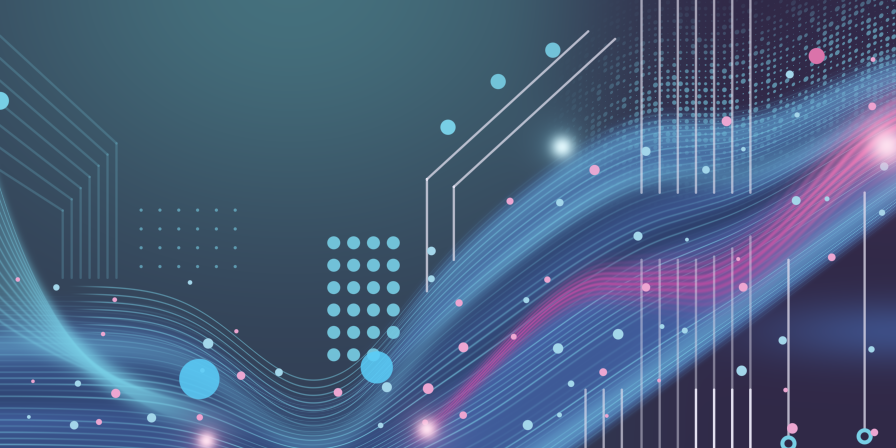
Reproduce this background procedurally as a Shadertoy shader.

```glsl
#define STRANDS 44.0
#define HAIRLINE 0.0026
#define DUST_CELL 0.014
#define SPARK_CELL 0.1
#define SLATE vec3(0.19, 0.23, 0.32)
#define TEAL vec3(0.27, 0.44, 0.49)
#define PLUM vec3(0.19, 0.16, 0.28)
#define BLUE vec3(0.27, 0.40, 0.68)
#define CYAN vec3(0.47, 0.81, 0.90)
#define MAGENTA vec3(0.68, 0.30, 0.63)
#define PINK vec3(0.95, 0.50, 0.74)
#define PALE vec3(0.89, 0.88, 0.94)
float soft; // half width of a smoothed edge
float hash(vec2 p) {
    vec3 q = fract(p.xyx * 0.1031);
    q += dot(q, q.yzx + 33.33);
    return fract((q.x + q.y) * q.z);
}
float noise(vec2 p) {
    vec2 i = floor(p), f = fract(p);
    f *= f * (3.0 - 2.0 * f);
    return mix(mix(hash(i), hash(i + vec2(1, 0)), f.x),
               mix(hash(i + vec2(0, 1)), hash(i + 1.0), f.x), f.y);
}
float bell(float x) { return exp(-x * x); }
float cover(float d) { return 1.0 - smoothstep(-soft, soft, d); }
float disc(vec2 p, vec2 c, float r) { return cover(length(p - c) - r); }
float stroke(vec2 p, vec2 a, vec2 b) {
    vec2 d = b - a;
    return cover(length(p - a - d * clamp(dot(p - a, d) / dot(d, d), 0.0, 1.0)) - HAIRLINE);
}
void paint(inout vec3 col, vec3 ink, float a) { col = mix(col, ink, clamp(a, 0.0, 1.0)); }
void light(inout vec3 col, vec2 p, vec2 c, float r, vec3 ink) {
    float d = length(p - c) / r;
    paint(col, ink, 0.8 * exp(-d * 0.8));
    paint(col, mix(ink, vec3(1), 0.75), bell(d));
}
// Guide curves of the wave
float crest(float x) {
    return 0.37 + 0.38 * smoothstep(0.76, 1.5, x) - 0.21 * bell((x - 0.7) / 0.22)
         + 0.15 * smoothstep(1.6, 2.1, x);
}
float trough(float x) { return 0.38 * (x - 1.05 + length(vec2(x - 1.05, 0.14))) - 0.2; }
float ribbon(float x) {
    return 0.4 * smoothstep(0.8, 1.36, x) + 0.37 * smoothstep(1.55, 2.08, x) - 0.03;
}
void wave(inout vec3 col, vec2 p) {
    float low = p.y - trough(p.x), depth = crest(p.x) - p.y, rise = p.y - ribbon(p.x);
    float v = depth / (depth + low), right = smoothstep(0.75, 1.0, p.x);
    float body = smoothstep(-0.02, 0.05, depth) * smoothstep(-0.02, 0.03, low);
    body *= mix(smoothstep(0.0, 0.17, depth), 1.0, right);
    // Body, bright bands and strands
    float grain = noise(vec2(p.x * 1.6, v * 11.0));
    float lit = grain * 0.8 + 0.4 * right * smoothstep(0.03, -0.05, rise);
    paint(col, BLUE * mix(0.62, 1.0, min(lit, 1.0)), body * 0.88);
    float band = 0.6 * bell((depth - 0.14) / 0.035);
    band += right * (0.5 * bell((depth - 0.05) / 0.045) + 0.65 * bell((low - 0.05) / 0.04));
    paint(col, mix(BLUE, CYAN, 0.75), band * body * (0.5 + 0.5 * grain));
    float s = v * STRANDS + 1.6 * noise(vec2(p.x * 2.0, v * 6.0));
    float thread = pow(0.5 + 0.5 * cos(6.2832 * s), 4.0) * hash(vec2(floor(s + 0.5), 7));
    paint(col, CYAN, thread * body * (0.25 + 0.5 * noise(vec2(p.x * 4.0, s * 0.4))));
    // Contour lines on the left shoulder
    float contour = cover(abs(fract(depth / 0.017) - 0.5) * 0.017 - 0.0015);
    contour *= smoothstep(0.15, 0.25, p.x) * (1.0 - right) * step(0.0, depth);
    paint(col, CYAN, 0.5 * contour * smoothstep(0.14, 0.09, depth));
    // Rose ribbon
    float r = rise / mix(0.022, 0.075, smoothstep(1.0, 2.0, p.x));
    float fiber = 0.78 + 0.22 * cos(r * 22.0 + 3.0 * grain);
    paint(col, mix(MAGENTA, PINK * 0.95, smoothstep(1.6, 2.0, p.x)),
          bell(r) * fiber * smoothstep(0.88, 1.05, p.x));
    // Dust that rides on the crest
    vec2 g = vec2(p.x, -depth) / DUST_CELL;
    float dust = cover((length(fract(g) - 0.5) - 0.4 * hash(floor(g))) * DUST_CELL);
    paint(col, CYAN, 0.6 * dust * bell((depth + 0.04) / 0.13) * smoothstep(1.2, 1.55, p.x));
    // Fan of light at the left edge
    for (float f = 0.0; f < 1.0; f += 0.09) {
        float d = p.y - mix(0.58, 0.28, f) * exp(-p.x * mix(5.5, 2.4, f));
        paint(col, CYAN, (0.3 * bell(d / 0.004) + 0.17 * bell(d / 0.028)) * smoothstep(0.6, 0.05, p.x));
    }
}
void circuits(inout vec3 col, vec2 p) {
    for (float k = 0.0; k < 7.0; k++) {
        float x = 1.432 + 0.0405 * k, foot = k < 3.0 ? x - 0.125 : x;
        float a = stroke(p, vec2(x, 1), vec2(x, 0.57));
        a += 0.7 * stroke(p, vec2(x, 0), vec2(x, ribbon(x) + 0.05));
        a += stroke(p, vec2(foot, 0), vec2(foot, 0.13));
        paint(col, PALE, 0.65 * a);
        // Stepped traces at the left edge
        vec2 bend = vec2(0.26 - 0.02 * k, 0.68 - 0.025 * k);
        a = stroke(p, vec2(0, 0.92 - 0.05 * k), bend) + stroke(p, bend, vec2(bend.x, 0.38));
        paint(col, CYAN, 0.22 * a);
        if (k > 1.0) continue;
        // Bent traces and hanging rings
        bend = vec2(0.953 + 0.06 * k, 0.6 - 0.017 * k);
        vec2 ring = vec2(1.76 + 0.17 * k, 0.01 + 0.016 * k);
        a = stroke(p, bend, vec2(bend.x, 0.35 + 0.07 * k)) + stroke(p, bend, bend + vec2(0.36, 0.33));
        paint(col, PALE, 0.75 * (a + stroke(p, ring, vec2(ring.x, 0.42 + 0.15 * k))));
        paint(col, CYAN, disc(p, ring, 0.018));
        paint(col, PLUM, disc(p, ring, 0.009));
        paint(col, CYAN, 0.9 * disc(p, vec2(1.112, 0.818) + k * vec2(0.122, 0.07), 0.017));
    }
}
void dots(inout vec3 col, vec2 p) {
    vec2 pitch = vec2(0.0443, 0.05), first = vec2(0.745, 0.208);
    vec2 id = clamp(round((p - first) / pitch), vec2(0), vec2(3, 5));
    if (id != vec2(3, 0)) paint(col, CYAN, 0.9 * disc(p, first + id * pitch, 0.0145));
    first = vec2(0.315, 0.405);
    id = clamp(round((p - first) / 0.042), vec2(0), vec2(5, 3));
    paint(col, CYAN, 0.6 * disc(p, first + id * 0.042, 0.0035));
    // Scattered sparks near the wave
    id = floor(p / SPARK_CELL);
    float pick = hash(id + 3.0);
    vec2 c = (id + 0.2 + 0.6 * vec2(hash(id + 11.0), hash(id + 29.0))) * SPARK_CELL;
    float shown = step(0.4, pick) * step(c.y, crest(c.x) + 0.06);
    paint(col, mix(PALE, pick > 0.7 ? PINK : CYAN, 0.6), shown * disc(p, c, 0.004 + 0.008 * hash(id + 47.0)));
    // Single discs and lights
    paint(col, CYAN, disc(p, vec2(0, 0.775), 0.02) + disc(p, vec2(1, 0.716), 0.017));
    paint(col, PINK * 0.9, disc(p, vec2(1.823, 0.875), 0.018));
    vec3 azure = vec3(0.35, 0.8, 0.97);
    paint(col, azure, 0.87 * (disc(p, vec2(0.445, 0.154), 0.045) + disc(p, vec2(0.841, 0.18), 0.036)));
    light(col, p, vec2(1.255, 0.672), 0.024, CYAN);
    light(col, p, vec2(1.98, 0.675), 0.04, PINK);
    light(col, p, vec2(0.953, 0.042), 0.022, PINK);
    light(col, p, vec2(0.461, 0.016), 0.02, PINK);
}
void mainImage(out vec4 fragColor, in vec2 fragCoord) {
    vec2 p = fragCoord / iResolution.xy * vec2(2, 1);
    soft = 0.75 / iResolution.y;
    vec3 col = mix(SLATE, TEAL, bell(length((p - vec2(0.65, 1.05)) / vec2(0.75, 0.6))));
    paint(col, PLUM, smoothstep(1.1, 1.7, p.x));
    paint(col, BLUE, 0.6 * bell(length((p - vec2(2, 0.26)) / vec2(0.3, 0.07))));
    wave(col, p);
    circuits(col, p);
    dots(col, p);
    fragColor = vec4(col, 1);
}
```
